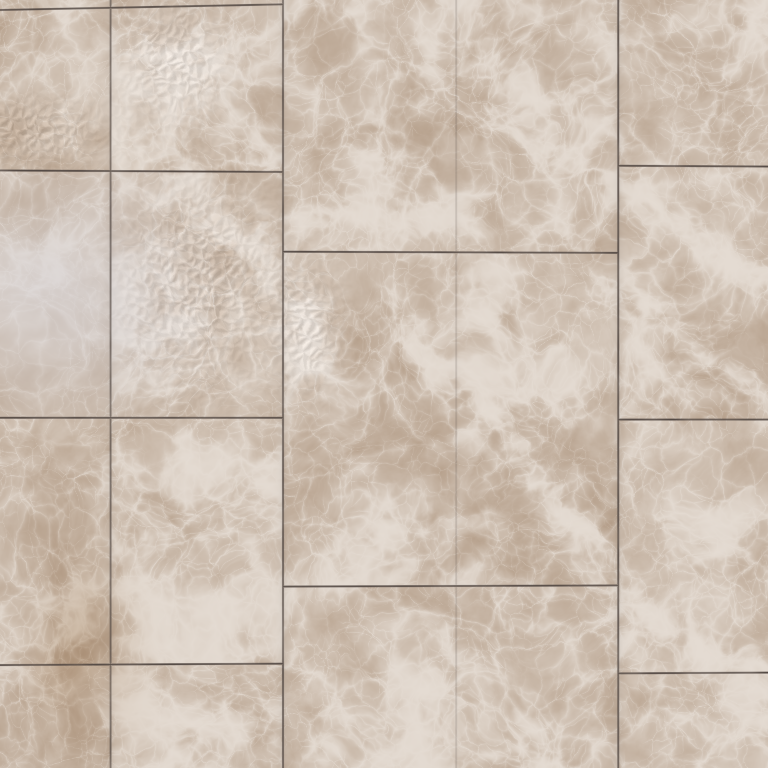
Write a Shadertoy shader that draws this texture.

```glsl
// Polished beige marble wall: slabs in three staggered groups with thin dark joints.
// Warped cell borders form the veins, which swell into crumbled pale bands; a window
// reflection, pebbled glints and a brown stain lie on top.

float hash(vec2 p) {
    return fract(sin(dot(p, vec2(127.1, 311.7))) * 43758.5453);
}

vec2 hash2(vec2 p) {
    return vec2(hash(p), hash(p + 37.3));
}

float noise(vec2 p) {
    vec2 i = floor(p), f = fract(p);
    f = f * f * (3.0 - 2.0 * f);
    return mix(mix(hash(i), hash(i + vec2(1, 0)), f.x),
               mix(hash(i + vec2(0, 1)), hash(i + vec2(1, 1)), f.x), f.y);
}

float fbm(vec2 p) {
    float sum = 0.0, amp = 0.52;
    for (int i = 0; i < 5; i++) {
        sum += amp * noise(p);
        p = mat2(1.6, 1.2, -1.2, 1.6) * p + 5.3;
        amp *= 0.5;
    }
    return sum;
}

// Distance to the nearest border between random cells
float cellEdge(vec2 p) {
    vec2 cell = floor(p), f = fract(p), nearest = vec2(0);
    float best = 9.0, edge = 9.0;
    for (int k = 0; k < 9; k++) {
        vec2 o = vec2(k % 3 - 1, k / 3 - 1);
        vec2 r = o + hash2(cell + o) - f;
        if (dot(r, r) < best) { best = dot(r, r); nearest = r; }
    }
    for (int k = 0; k < 25; k++) {
        vec2 o = vec2(k % 5 - 2, k / 5 - 2);
        vec2 r = o + hash2(cell + o) - f, d = r - nearest;
        if (dot(d, d) > 1e-4) edge = min(edge, dot(0.5 * (r + nearest), normalize(d)));
    }
    return edge;
}

float segment(vec2 p, vec2 a, vec2 b) {
    vec2 ab = b - a;
    return length(p - a - ab * clamp(dot(p - a, ab) / dot(ab, ab), 0.0, 1.0));
}

float spot(vec2 p, vec2 center, vec2 size) {
    vec2 d = (p - center) / size;
    return exp(-dot(d, d));
}

void mainImage(out vec4 fragColor, in vec2 fragCoord) {
    vec2 p = fragCoord / iResolution.xy;
    float px = 0.8 / iResolution.y;

    // Slab layout: each group of columns has its own first joint and course height
    bool left = p.x < 0.3685, right = p.x > 0.805;
    vec2 course = left ? vec2(0.135, 0.321) : right ? vec2(0.1237, 0.330) : vec2(0.237, 0.4345);
    float tilt = 0.016 * (p.x - (left ? 0.2 : right ? 0.9 : 0.59)) * (0.45 - p.y);
    float row = (p.y - tilt - course.x) / course.y;
    float across = abs(row - floor(row + 0.5)) * course.y;
    if (left) across = min(across, abs(p.y - 0.991 - 0.02 * (p.x - 0.2)));
    float group = step(0.144, p.x) + step(0.3685, p.x) + step(0.805, p.x);
    vec2 slab = vec2(group, floor(row));

    // Clouded ground, shifted in each slab
    vec2 warp = vec2(fbm(p * 9.0), fbm(p * 9.0 + 19.7)) - 0.5;
    vec2 q = p + 3.0 * hash2(slab + 4.0) + 0.07 * warp;
    vec2 ripple = vec2(fbm(q * 45.0), fbm(q * 45.0 + 7.7)) - 0.5;
    float tone = 0.26 + 0.85 * (fbm(q * 7.0) - 0.5) + 0.75 * (fbm(q * 34.0) - 0.5);

    // Broad pale bands, mostly falling to the right, and loose pale patches
    vec4 bands[7] = vec4[7](
        vec4(0.52, 0.60, 0.80, 0.24), vec4(0.66, 0.86, 1.00, 0.63),
        vec4(0.81, 0.62, 1.00, 0.47), vec4(0.38, 0.71, 0.62, 0.70),
        vec4(0.22, 0.77, 0.36, 0.64), vec4(0.80, 0.20, 1.00, 0.12),
        vec4(0.62, 0.95, 0.71, 0.87));
    float pale = 0.75 * smoothstep(0.48, 0.72, fbm(q * 8.0 + 51.0));
    for (int i = 0; i < 7; i++) {
        float d = segment(p + 0.07 * warp + 0.03 * ripple, bands[i].xy, bands[i].zw);
        pale = max(pale, exp(-d * d / 0.0006));
    }
    tone += 0.55 * pale * smoothstep(0.3, 0.62, fbm(q * 30.0 + 9.0));

    // Vein networks, from coarse to fine; they thicken inside the pale areas
    for (int i = 0; i < 4; i++) {
        float scale = 10.0 * pow(1.8, float(i));
        float edge = cellEdge((q + 0.016 * ripple) * scale + 11.0 * float(i));
        float fade = smoothstep(0.2, 0.7, noise(q * scale * 0.6 + 31.0) + 0.3 * pale);
        float width = mix(0.018, 0.075, noise(q * scale * 1.3 + 3.0)) * (1.0 + 1.2 * pale);
        tone += (0.42 - 0.05 * float(i)) * fade * exp(-edge / width);
    }

    tone = tone < 0.7 ? max(tone, -0.15) : 1.0 - 0.3 * exp((0.7 - tone) / 0.3);
    vec3 color = mix(vec3(0.735, 0.655, 0.58), vec3(0.895, 0.86, 0.825), tone);

    // Brown stain at the lower left
    float stain = spot(p + 0.1 * warp, vec2(0.10, 0.16), vec2(0.07, 0.11));
    color *= mix(vec3(1), vec3(0.90, 0.85, 0.79), stain);

    // Cool reflection on one course, pebbled relief and glints around it
    float pane = smoothstep(0.452, 0.458, p.y) * smoothstep(0.78, 0.774, p.y);
    float sheen = pane * spot(p + 0.06 * warp, vec2(0.07, 0.62), vec2(0.16, 0.13));
    color = mix(color, vec3(0.86, 0.845, 0.85), 0.75 * sheen);
    float glint = spot(p, vec2(0.23, 0.92), vec2(0.06, 0.07)) + spot(p, vec2(0.40, 0.57), vec2(0.04, 0.07));
    float rough = min(1.0, glint + spot(p, vec2(0.26, 0.63), vec2(0.09, 0.12)) + spot(p, vec2(0.04, 0.83), vec2(0.09, 0.04)));
    vec2 grain = p * 72.0 + 1.2 * ripple;
    color = mix(color, vec3(0.92, 0.90, 0.885), 0.45 * glint);
    color += 0.26 * rough * (cellEdge(grain) - cellEdge(grain + vec2(0.2, -0.2)));

    // Joints: strong courses, upright seams of differing strength
    float joint = 1.0 - smoothstep(0.0012 - px, 0.0012 + px, across);
    vec4 seams = vec4(0.144, 0.3685, 0.594, 0.805), strength = vec4(0.7, 0.85, 0.2, 0.9);
    for (int i = 0; i < 4; i++) {
        float d = abs(p.x - seams[i]);
        joint = max(joint, strength[i] * (1.0 - smoothstep(0.0012 - px, 0.0012 + px, d)));
        color *= 1.0 - 0.08 * strength[i] * exp(-d / 0.004);
    }
    color = mix(color, vec3(0.32, 0.28, 0.26), joint * (0.75 + 0.25 * noise(p * 40.0)));

    fragColor = vec4(color, 1.0);
}
```
